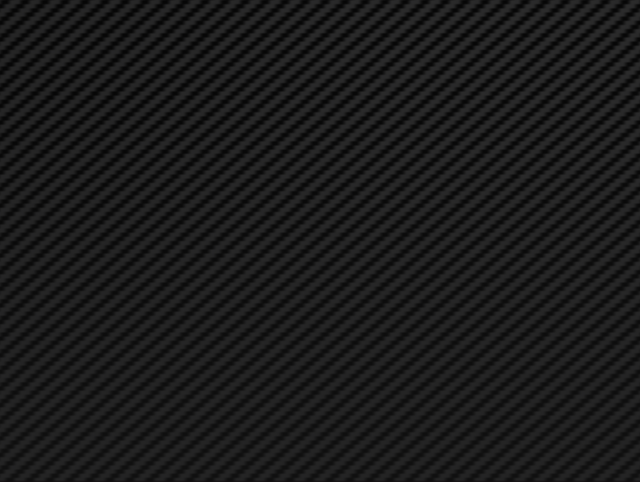
This texture is drawn by a Shadertoy shader. Its source:

```glsl
#define REPEATS vec2(32.0, 29.0)   // weave repeats across and down
#define STEPS 4.0                  // stair steps in one repeat
#define GAP_WIDTH 0.42             // dark share of each thread
#define GAP_SOFT 0.16              // blur of the gap ends
#define STEP_SOFT 0.30             // blur between thread rows
#define FIBER_COLOR vec3(0.143, 0.143, 0.144)
#define GAP_TOP vec3(0.026)
#define GAP_BOTTOM vec3(0.066)
#define WEAR 0.02                  // brightness change between threads

float hash(vec2 cell) {
    return fract(sin(dot(cell, vec2(127.1, 311.7))) * 4375.85);
}

// Tone of one thread row: x is the gap coverage, y the fiber brightness
vec2 threadRow(float x, float row, float pixel) {
    float along = x - row / STEPS;
    float phase = fract(along) - 0.5;
    float soft = max(GAP_SOFT, pixel);
    float halfGap = 0.5 * GAP_WIDTH;
    float gap = 1.0 - smoothstep(halfGap - soft, halfGap + soft, abs(phase));
    // The visible float runs across the wrap of the gap phase
    float wear = (hash(vec2(floor(along + 0.5), row)) - 0.5) * 2.0 * WEAR;
    float sheen = 0.04 * cos(6.2832 * (phase - 0.42));
    return vec2(gap, 1.0 + wear + sheen);
}

// Neighboring rows blend softly into a staircase
vec2 twill(vec2 p, vec2 pixel) {
    float y = p.y * STEPS - 0.5;
    float row = floor(y);
    float soft = clamp(pixel.y * STEPS, STEP_SOFT, 0.5);
    float blend = smoothstep(0.5 - soft, 0.5 + soft, fract(y));
    return mix(threadRow(p.x, row, pixel.x),
               threadRow(p.x, row + 1.0, pixel.x), blend);
}

// Broad light: slightly dim upper left, brighter upper right, even below
float ambient(vec2 uv) {
    float side = smoothstep(-0.15, 0.75, uv.x);
    float top = mix(0.97, 1.12, side);
    return mix(0.95, top, smoothstep(0.0, 0.95, uv.y));
}

void mainImage(out vec4 fragColor, in vec2 fragCoord) {
    vec2 uv = fragCoord / iResolution.xy;
    vec2 p = uv * REPEATS;
    vec2 weave = twill(p, REPEATS / iResolution.xy);

    // Gaps deepen toward the top
    float light = ambient(uv);
    vec3 fiber = FIBER_COLOR * weave.y * light;
    vec3 gap = mix(GAP_BOTTOM, GAP_TOP, smoothstep(-0.1, 0.95, uv.y)) * light;
    vec3 color = mix(fiber, gap, weave.x);

    // Faint dark lower rim
    float rim = 1.0 - smoothstep(0.001, 0.005, uv.y);
    color = mix(color, vec3(0.065, 0.04, 0.05), 0.5 * rim);

    fragColor = vec4(color, 1.0);
}
```
